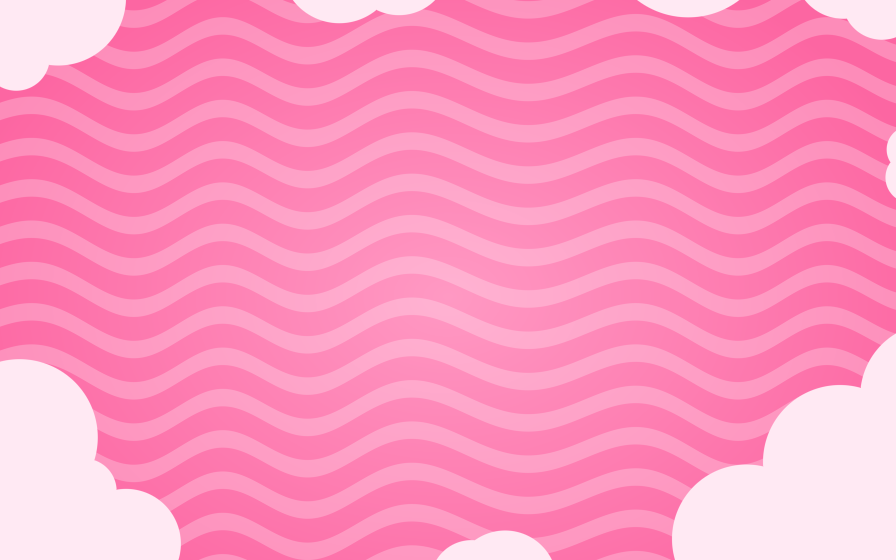
Write a WebGL 1 fragment shader that draws this background.

```glsl
precision highp float;
// Pink wavy stripes with a soft central glow, framed by pale puffy clouds.

uniform vec2 u_resolution;

// Signed distance to a round puff: xy is its centre, z its radius
float puff(vec2 p, vec3 c) {
  return length(p - c.xy) - c.z;
}

float cloud(vec2 p, vec3 a, vec3 b) {
  return min(puff(p, a), puff(p, b));
}

// Distance to all clouds around the border
float clouds(vec2 p) {
  // Top edge
  float d = cloud(p, vec3(0.104, 1.004, 0.121), vec3(0.029, 0.898, 0.060));
  d = min(d, cloud(p, vec3(0.606, 1.0625, 0.104), vec3(0.7125, 1.0635, 0.0906)));
  d = min(d, puff(p, vec3(1.229, 1.119, 0.150)));
  d = min(d, cloud(p, vec3(1.506, 1.054, 0.0875), vec3(1.575, 1.0, 0.071)));
  // Right edge
  d = min(d, cloud(p, vec3(1.625, 0.733, 0.0417), vec3(1.627, 0.683, 0.0458)));
  // Lower left
  d = min(d, cloud(p, vec3(0.035, 0.219, 0.1396), vec3(0.150, 0.123, 0.0583)));
  d = min(d, cloud(p, vec3(0.225, 0.029, 0.098), vec3(0.042, 0.0625, 0.146)));
  // Bottom centre
  d = min(d, cloud(p, vec3(0.902, -0.040, 0.0927), vec3(0.842, -0.0375, 0.073)));
  // Lower right
  d = min(d, cloud(p, vec3(1.333, 0.0375, 0.133), vec3(1.5, 0.175, 0.1375)));
  return min(d, cloud(p, vec3(1.667, 0.292, 0.131), vec3(1.5, 0.021, 0.156)));
}

// Height of the reference stripe: an unevenly spaced wave on a slow swell
float waveHeight(float x) {
  float k = 5.823;
  float warped = x - 0.037 + 0.027 * cos(k * (x - 0.656));
  return 0.5625 + 0.0302 * cos(3.0 * k * warped) - 0.0094 * cos(k * (x - 0.292));
}

// Distance to the nearest stripe, measured vertically
float stripes(vec2 p) {
  float spacing = 0.07375;
  float offset = mod(p.y - waveHeight(p.x) + 0.5 * spacing, spacing) - 0.5 * spacing;
  return abs(offset) - 0.0156;
}

// Antialiased coverage of a distance field
float coverage(float d) {
  float pixel = 1.0 / u_resolution.y;
  return 1.0 - smoothstep(-0.7 * pixel, 0.7 * pixel, d);
}

void main() {
  vec2 p = gl_FragCoord.xy / u_resolution * vec2(1.6, 1.0);

  // Radial glow
  float falloff = length((p - vec2(0.8, 0.47)) / vec2(0.9, 0.66));
  vec3 color = mix(vec3(1.0, 0.60, 0.765), vec3(0.99, 0.40, 0.635), min(falloff, 1.0));

  // Translucent white stripes, then clouds on top
  color = mix(color, vec3(1.0), 0.25 * coverage(stripes(p)));
  color = mix(color, vec3(1.0, 0.914, 0.953), coverage(clouds(p)));

  gl_FragColor = vec4(color, 1.0);
}
```
